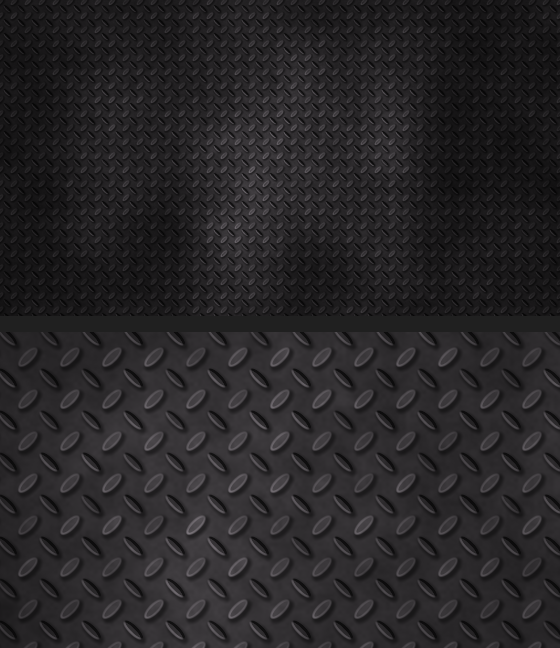
Top: the whole. Bottom: its middle third, enlarged.
This texture is drawn by a Shadertoy shader. Its source:

```glsl
// Dark steel tread plate: crossed raised lozenges under patchy, vignetted light.

float hash(vec2 p) {
    return fract(sin(dot(p, vec2(127.1, 311.7))) * 43758.5453);
}

float noise(vec2 p) {
    vec2 i = floor(p), f = fract(p);
    f = f * f * (3.0 - 2.0 * f);
    return mix(mix(hash(i), hash(i + vec2(1, 0)), f.x),
               mix(hash(i + vec2(0, 1)), hash(i + vec2(1, 1)), f.x), f.y);
}

float fbm(vec2 p) {
    float sum = 0.0, amp = 0.5;
    for (int i = 0; i < 4; i++) {
        sum += amp * noise(p);
        p = p * 2.1 + 7.3;
        amp *= 0.5;
    }
    return sum;
}

// Soft elliptical pool of light
float pool(vec2 uv, vec2 center, vec2 size) {
    vec2 d = (uv - center) / size;
    return exp(-dot(d, d));
}

// Signed distance to a lozenge lying along x, roughly elliptical
float lozenge(vec2 p, vec2 r) {
    float k = length(p / r);
    return k * (k - 1.0) / max(length(p / (r * r)), 0.001);
}

// Brightness change of one family of lozenges; slant is +1 for /, -1 for the other
float treads(vec2 c, float slant, float px) {
    vec2 id = floor(c + 0.5), p = c - id;
    vec2 along = vec2(1.0, slant) * 0.7071;
    vec2 across = vec2(-along.y, along.x);
    vec2 q = vec2(dot(p, along), dot(p, across));
    vec2 r = slant > 0.0 ? vec2(0.29, 0.115) : vec2(0.28, 0.09);
    float d = lozenge(q, r);

    vec2 n = q / (r * r);
    n = (n.x * along + n.y * across) / max(length(n), 0.001);
    float lit = dot(n, vec2(-0.75, -0.66));

    float fill = 1.0 - smoothstep(-px, px, d);
    float rim = 1.0 - smoothstep(0.01, 0.035 + px * 0.6, abs(d + 0.015));
    vec2 drop = p - vec2(0.05, -0.06);
    float shade = lozenge(vec2(dot(drop, along), dot(drop, across)), r + 0.02);
    float shadow = (1.0 - smoothstep(-0.03, 0.07 + px, shade)) * (1.0 - fill);

    float wear = 0.75 + 0.5 * hash(id + slant * 17.0);
    float face = slant > 0.0 ? 0.26 : -0.12;
    float edge = slant > 0.0 ? 0.42 + 0.25 * lit : 0.05 + 0.75 * lit;
    return wear * (fill * face + rim * edge) - 0.42 * shadow;
}

void mainImage(out vec4 fragColor, in vec2 fragCoord) {
    vec2 uv = fragCoord / iResolution.xy;
    vec2 plate = fragCoord / iResolution.x;
    float px = 40.0 / iResolution.x;

    // Uneven light: broad glow, brighter columns and dark stains
    float light = 0.088
        + 0.065 * pool(uv, vec2(0.50, 0.48), vec2(0.28, 0.60))
        + 0.050 * pool(uv, vec2(0.46, 0.63), vec2(0.12, 0.28))
        + 0.045 * pool(uv, vec2(0.42, 0.20), vec2(0.07, 0.26))
        + 0.040 * pool(uv, vec2(0.70, 0.45), vec2(0.06, 0.45))
        + 0.035 * pool(uv, vec2(0.19, 0.60), vec2(0.08, 0.38))
        - 0.028 * pool(uv, vec2(0.30, 0.28), vec2(0.06, 0.30))
        - 0.020 * pool(uv, vec2(0.57, 0.12), vec2(0.07, 0.25))
        - 0.022 * pool(uv, vec2(0.80, 0.55), vec2(0.05, 0.35));

    // Blotches, fine grime and grain
    light *= 0.72 + 0.60 * fbm(plate * 13.0 + 3.0);
    light *= 0.86 + 0.30 * fbm(plate * 95.0);
    light *= 0.95 + 0.10 * noise(plate * 420.0);

    // Two lozenge families, each in the gaps of the other
    vec2 cell = plate * 40.0 - vec2(0.0, 0.45);
    float relief = treads(cell, 1.0, px) + treads(cell + 0.5, -1.0, px);
    light *= max(1.0 + relief, 0.3);

    vec3 steel = vec3(1.03, 0.98, 1.03);
    fragColor = vec4(light * steel, 1.0);
}
```
